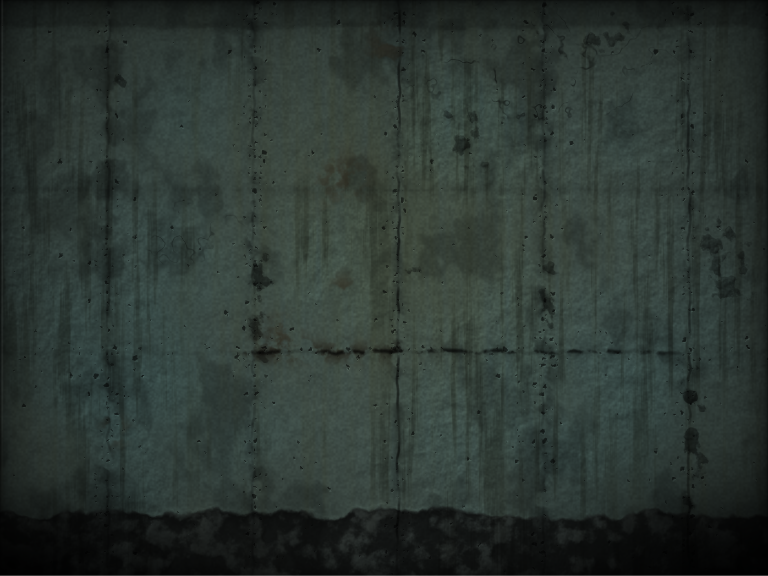
Give the GLSL for this texture, as a Shadertoy shader.

```glsl
#define CONCRETE vec3(0.241, 0.293, 0.271)
#define COOL_TINT vec3(0.92, 1.02, 1.07)
#define WARM_TINT vec3(1.02, 0.97, 0.86)
#define RUST vec3(0.17, 0.135, 0.09)
#define PANEL_START 0.188
#define PANEL_WIDTH 0.252
#define JOINT_Y 0.389
#define LEDGE_Y 0.952
#define BASE_Y 0.108
#define RELIEF 0.9
#define VIGNETTE 0.2

float hash(vec2 p) {
    vec3 q = fract(vec3(p.xyx) * 0.1031);
    q += dot(q, q.yzx + 33.33);
    return fract((q.x + q.y) * q.z);
}

float noise(vec2 p) {
    vec2 i = floor(p), f = fract(p);
    f = f * f * (3.0 - 2.0 * f);
    return mix(mix(hash(i), hash(i + vec2(1, 0)), f.x),
               mix(hash(i + vec2(0, 1)), hash(i + 1.0), f.x), f.y);
}

float fbm(vec2 p) {
    float sum = 0.0, amp = 0.533;
    for (int i = 0; i < 4; i++) {
        sum += amp * noise(p);
        p = mat2(1.6, 1.2, -1.2, 1.6) * p + 17.3;
        amp *= 0.5;
    }
    return sum;
}

float blob(vec2 p, float x, float y, float w, float h) {
    vec2 d = (p - vec2(x, y)) / vec2(w, h);
    return exp(-dot(d, d));
}

float stroke(float d, float w) {
    return 1.0 - smoothstep(0.0005, w + 1.0 / iResolution.y, abs(d));
}

float seamIndex(float x) { return floor((x - PANEL_START) / PANEL_WIDTH + 0.5); }
float seamOffset(float x) { return x - PANEL_START - PANEL_WIDTH * seamIndex(x); }

// Ragged holes near the seams: x is the hole, y its lit rim
vec2 pits(vec2 p, float density) {
    vec2 g = p * density, cell = floor(g);
    vec2 jitter = 0.35 + 0.3 * vec2(hash(cell + 3.1), hash(cell + 8.7));
    vec2 c = (cell + jitter) / density, d = g - cell - jitter;
    d += 0.34 * (vec2(noise(g * 4.0), noise(g * 4.0 + 9.0)) - 0.5);
    float near = exp(-abs(seamOffset(c.x)) * 80.0) + 0.5 * exp(-abs(c.y - JOINT_Y) * 100.0);
    float r = mix(0.04, 0.27, hash(cell + 5.0));
    float hole = 1.0 - smoothstep(r * 0.5, r + 0.06, length(d));
    float rim = 1.0 - smoothstep(r * 0.5, r + 0.06, length(d + vec2(-0.06, 0.13)));
    return step(hash(cell + 21.0), 0.012 + 0.42 * near) * vec2(hole, max(rim - hole, 0.0));
}

// Broken plaster at the worn places
float scars(vec2 p, float rough) {
    vec4 worn[10] = vec4[10](
        vec4(1.25, 0.56, 0.06, 0.12), vec4(1.04, 0.945, 0.06, 0.04),
        vec4(0.50, 0.975, 0.03, 0.015), vec4(0.695, 0.39, 0.025, 0.022),
        vec4(0.21, 0.855, 0.012, 0.02), vec4(0.83, 0.77, 0.08, 0.05),
        vec4(1.20, 0.25, 0.03, 0.17), vec4(0.72, 0.53, 0.02, 0.015),
        vec4(0.955, 0.46, 0.02, 0.09), vec4(0.45, 0.47, 0.022, 0.13));
    float m = 0.0;
    for (int i = 0; i < 10; i++)
        m = max(m, blob(p, worn[i].x, worn[i].y, worn[i].z, worn[i].w));
    return smoothstep(0.73, 0.83, 0.34 * m + 0.9 * rough) * smoothstep(0.05, 0.3, m);
}

void mainImage(out vec4 fragColor, in vec2 fragCoord) {
    vec2 p = fragCoord / iResolution.y, uv = fragCoord / iResolution.xy;
    float broad = fbm(p * 5.0 + 4.0), rough = fbm(p * 45.0);
    float streak = fbm(p * vec2(85, 5)), chips = smoothstep(0.4, 0.62, rough);

    // Mottled concrete with damp blue and warm olive areas
    float cool = 0.8 * blob(p, 0.27, 0.36, 0.24, 0.22) + 0.5 * blob(p, 0.32, 0.8, 0.12, 0.2)
               + 0.6 * blob(p, 1.08, 0.25, 0.18, 0.2) + 1.6 * (broad - 0.5);
    float warm = 0.8 * blob(p, 0.7, 0.58, 0.28, 0.32) + 1.2 * (streak - 0.5);
    vec3 col = CONCRETE * (0.86 + 0.18 * broad + 0.14 * rough);
    col *= mix(vec3(1), COOL_TINT, clamp(cool, 0.0, 1.0));
    col *= mix(vec3(1), WARM_TINT, clamp(warm, 0.0, 1.0));
    float damp = fbm(p * vec2(13, 9) + 31.0) + 0.35 * (rough - 0.5);
    col *= 1.0 - 0.2 * smoothstep(0.54, 0.7, damp);
    col *= 1.0 - 0.22 * smoothstep(0.5, 0.75, streak) * smoothstep(0.35, 0.65, broad);

    // Relief and fine grain
    float slope = rough - fbm((p + vec2(-0.002, 0.003)) * 45.0);
    float scar = scars(p, rough);
    col *= 1.0 + slope * RELIEF * (0.3 + 0.6 * smoothstep(0.45, 0.65, broad) + 1.6 * scar);
    col *= (0.93 + 0.14 * noise(p * 260.0)) * (1.0 - 0.38 * scar);

    // Broken vertical seams
    float k = seamIndex(p.x), gap = smoothstep(0.35, 0.7, noise(vec2(k * 7.0, p.y * 25.0)));
    float dx = abs(seamOffset(p.x) + 0.006 * (noise(vec2(p.y * 50.0, k)) - 0.5));
    float strength = k == 2.0 ? 0.5 : (k == 4.0 ? 0.35 : 0.2);
    col *= 1.0 - strength * (0.25 + 0.75 * gap) * stroke(dx, 0.002);
    col *= 1.0 - 0.32 * exp(-dx * 75.0) * chips;

    // Rust stains and horizontal joints
    float dy = p.y - JOINT_Y + 0.006 * (noise(vec2(p.x * 60.0, 2)) - 0.5);
    float span = smoothstep(0.40, 0.46, p.x) * (1.0 - smoothstep(1.1, 1.22, p.x));
    float rust = blob(p, 0.59, 0.69, 0.05, 0.05) + blob(p, 0.595, 0.505, 0.02, 0.02)
               + blob(p, 0.49, 0.42, 0.035, 0.035) + blob(p, 0.2, 0.25, 0.025, 0.025)
               + blob(p, 0.67, 0.92, 0.035, 0.035) + blob(p, 0.56, JOINT_Y, 0.14, 0.02);
    col = mix(col, RUST, min(rust * 0.5 * chips, 0.6));
    col *= 1.0 - (0.08 + 0.42 * span) * (0.3 + 0.7 * chips) * stroke(dy, 0.004);
    col *= 1.0 - 0.45 * span * exp(-abs(dy) * 110.0) * chips;
    col *= 1.0 - 0.25 * exp(-abs(p.y - 0.67) * 100.0) * streak;

    // Pits and cracks
    vec2 pit = pits(p, 62.0) + pits(p, 105.0) * 0.7;
    col *= (1.0 - 0.55 * min(pit.x, 1.0)) * (1.0 + 0.25 * pit.y);
    float cracked = blob(p, 0.92, 0.87, 0.2, 0.11) + 0.6 * blob(p, 0.32, 0.6, 0.09, 0.06);
    col *= 1.0 - 0.5 * cracked * chips * stroke(fbm(p * 15.0 + 9.0) - 0.5, 0.018);

    // Top ledge
    float ledge = p.y - LEDGE_Y + 0.014 * (fbm(vec2(p.x * 18.0, 5)) - 0.5);
    col *= 1.0 - 0.2 * smoothstep(-0.004, 0.006, ledge) - 0.15 * chips * exp(-abs(ledge) * 150.0);

    // Ragged, crumbling foot
    float foot = BASE_Y + 0.03 * (fbm(vec2(p.x * 16.0, 1)) - 0.5) + 0.02 * (rough - 0.5) - p.y;
    float inFoot = smoothstep(-0.003, 0.005, foot);
    float lip = smoothstep(0.2, 0.28, p.x) * (1.0 - smoothstep(0.8, 0.9, p.x));
    col *= 1.0 + 0.15 * lip * exp(-abs(foot + 0.005) * 250.0);
    col *= 1.0 - inFoot * (0.65 - 0.4 * smoothstep(0.4, 0.75, rough));
    col *= 1.0 - 0.35 * lip * inFoot * exp(-abs(foot) * 110.0);
    col = mix(col, vec3(dot(col, vec3(0.333))), 0.4 * inFoot);

    // Edge darkening, black lower corners and thin pale border
    vec2 edge = 4.0 * uv * (1.0 - uv);
    col *= pow(edge.x * edge.y, VIGNETTE) * 1.04;
    col *= 1.0 - 0.85 * (blob(uv, 0.0, 0.0, 0.2, 0.12) + blob(uv, 1.0, 0.0, 0.22, 0.14));
    col += 0.05 * stroke(p.x - 0.004, 0.001) * smoothstep(0.1, 0.4, p.y);
    col += 0.25 * stroke(p.y, 0.001);
    fragColor = vec4(col, 1);
}
```
